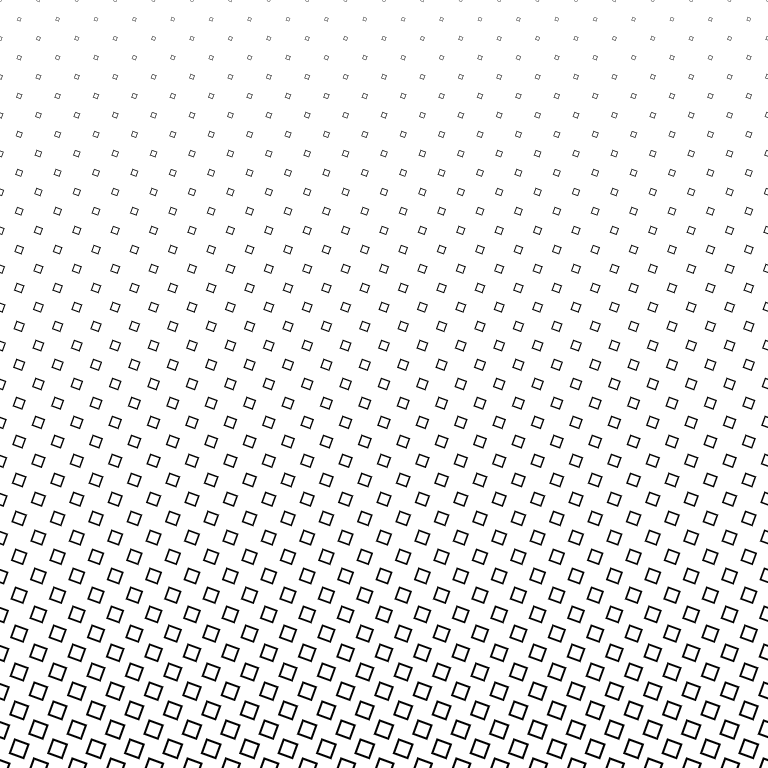
Give the GLSL for this pattern, as a WebGL 1 fragment shader.

```glsl
precision highp float;
// Staggered grid of tilted outlined squares that grow from top to bottom.
uniform vec2 u_resolution;

const float COLUMNS = 20.0;
const float TILT = radians(20.0);
const float SIDE_TOP = 0.0040;
const float SIDE_BOTTOM = 0.0220;
const float STROKE_RATIO = 0.125;
const vec3 PAPER = vec3(1.0);
const vec3 INK = vec3(0.0);

// Turns a point clockwise into the frame of a tilted square.
vec2 tilted(vec2 p, float angle) {
  float c = cos(angle), s = sin(angle);
  return vec2(c * p.x - s * p.y, s * p.x + c * p.y);
}

// Mitred distance to a square, so that its corners stay sharp.
float squareDistance(vec2 p, float halfSide) {
  vec2 q = abs(p);
  return max(q.x, q.y) - halfSide;
}

// Pixel coverage of the region where the distance is negative.
float coverage(float dist, float pixel) {
  return clamp(0.5 - dist / pixel, 0.0, 1.0);
}

// One square lattice of outlines, shifted by a fraction of a cell.
float outlineLattice(vec2 uv, vec2 shift, float pixel) {
  vec2 center = (floor(uv * COLUMNS - shift + 0.5) + shift) / COLUMNS;
  float side = mix(SIDE_BOTTOM, SIDE_TOP, center.y);
  float dist = squareDistance(tilted(uv - center, TILT), 0.5 * side);
  float stroke = side * STROKE_RATIO;
  return coverage(dist, pixel) - coverage(dist + stroke, pixel);
}

void main() {
  vec2 uv = gl_FragCoord.xy / u_resolution;
  float pixel = 1.0 / min(u_resolution.x, u_resolution.y);

  // Two interleaved lattices make the staggered rows.
  float evenRows = outlineLattice(uv, vec2(0.0), pixel);
  float oddRows = outlineLattice(uv, vec2(0.5), pixel);
  float ink = max(evenRows, oddRows);

  gl_FragColor = vec4(mix(PAPER, INK, ink), 1.0);
}
```
